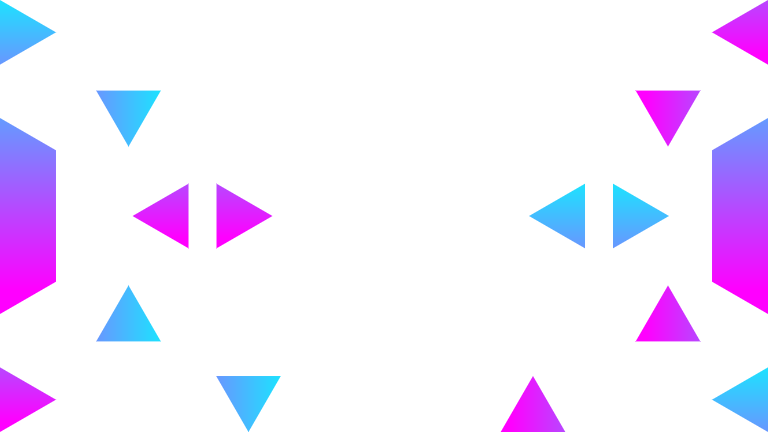
This background is drawn by a Shadertoy shader. Its source:

```glsl
const vec3 CYAN = vec3(0.13, 0.87, 1.0);
const vec3 MAGENTA = vec3(1.0, 0.0, 1.0);
const float TRI_HEIGHT = 0.1296;
const float TRI_SIDE = TRI_HEIGHT * 1.1547;

// Shared colour ramp: 0 is cyan, 1 is magenta
vec3 ramp(float t) {
    return mix(CYAN, MAGENTA, clamp(t, 0.0, 1.0));
}

// Equilateral triangle centred on its bounding box, tip along dir
float triangleDistance(vec2 p, vec2 dir) {
    float along = dot(p, dir);
    float across = abs(dot(p, vec2(-dir.y, dir.x)));
    float slant = 0.5 * along + 0.866 * across - 0.25 * TRI_HEIGHT;
    return max(-along - 0.5 * TRI_HEIGHT, slant);
}

// Tall hexagon with its points at top and bottom
float hexagonDistance(vec2 p, float halfWidth, float halfHeight) {
    p = abs(p);
    return max(p.x - halfWidth, 0.5 * p.x + 0.866 * (p.y - halfHeight));
}

vec3 paint(vec3 base, vec3 ink, float dist, float pixel) {
    return mix(base, ink, clamp(0.5 - dist / pixel, 0.0, 1.0));
}

// Sideways triangles shade vertically, upright ones horizontally
vec3 paintTriangle(vec3 base, vec2 p, vec2 dir, bool warm, float pixel) {
    float shade = dot(p, abs(dir.yx)) / TRI_SIDE;
    float t = warm ? 0.87 - 0.38 * shade : 0.15 - 0.34 * shade;
    return paint(base, ramp(t), triangleDistance(p, dir), pixel);
}

void mainImage(out vec4 fragColor, in vec2 fragCoord) {
    float pixel = 1.0 / iResolution.y;
    vec2 p = (fragCoord - 0.5 * iResolution.xy) * pixel;
    float edge = 0.5 * iResolution.x * pixel;
    vec3 color = vec3(1.0);

    for (int i = 0; i < 2; i++) {
        float side = float(2 * i - 1);
        bool right = i == 1;
        float columnX = right ? 0.6574 : -0.5914;
        float pairX = right ? 0.4977 : -0.4201;
        float bottomX = right ? 0.3449 : -0.3137;

        // Half hexagon on the border
        float hexagon = hexagonDistance(p - vec2(side * edge, 0.0), TRI_HEIGHT, 0.2269);
        color = paint(color, ramp(0.7 - 1.76 * p.y), hexagon, pixel);

        // Corners, upright column and central pair
        for (int j = 0; j < 2; j++) {
            float flip = float(2 * j - 1);
            vec2 corner = vec2(side * (edge - 0.5 * TRI_HEIGHT), flip * (0.5 - 0.5 * TRI_SIDE));
            vec2 column = vec2(columnX, flip * 0.2255);
            vec2 pair = vec2(pairX + flip * 0.0972, 0.0);
            color = paintTriangle(color, p - corner, vec2(-side, 0.0), side * flip > 0.0, pixel);
            color = paintTriangle(color, p - column, vec2(0.0, -flip), right, pixel);
            color = paintTriangle(color, p - pair, vec2(flip, 0.0), !right, pixel);
        }

        // Triangle resting on the lower border
        vec2 bottom = vec2(bottomX, 0.5 * TRI_HEIGHT - 0.5);
        color = paintTriangle(color, p - bottom, vec2(0.0, side), right, pixel);
    }
    fragColor = vec4(color, 1.0);
}
```
